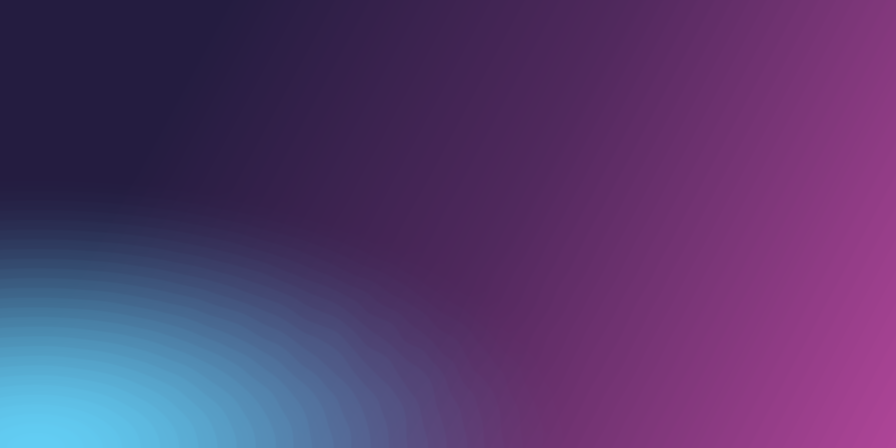
This background is drawn by a Shadertoy shader. Its source:

```glsl
// A dusky backdrop: a slanted ramp from indigo to magenta, with a wide
// cyan glow in the lower left corner. Both are cut into faint soft-edged
// bands, whose outlines gradient noise roughens where the two fields meet.

// Colours
const vec3 INDIGO  = vec3(0.140, 0.110, 0.250);
const vec3 PLUM    = vec3(0.315, 0.160, 0.365);
const vec3 MAGENTA = vec3(0.685, 0.270, 0.595);
const vec3 CYAN    = vec3(0.385, 0.805, 0.955);

// Ramp, in canvas heights
const float RAMP_SLANT = 0.54;
const float RAMP_START = 0.50;
const float RAMP_MID   = 1.40;
const float RAMP_END   = 2.54;

// Glow, in canvas heights
const vec2  GLOW_CENTER  = vec2(0.08, 0.0);
const vec2  GLOW_RADIUS  = vec2(1.28, 0.65);
const float GLOW_FALLOFF = 0.95;

// Banding and rough edges
const float RAMP_BANDS  = 26.0;
const float GLOW_BANDS  = 30.0;
const float BAND_DEPTH  = 0.6;
const float NOISE_SCALE = 14.0;
const float NOISE_WARP  = 0.03;
const vec2  ROUGH_CENTER = vec2(0.95, 0.22);
const vec2  ROUGH_RADIUS = vec2(0.55, 0.30);

vec2 hashGradient(vec2 cell) {
    vec2 p = fract(cell * vec2(0.1031, 0.1137));
    p += dot(p, p.yx + 19.19);
    float angle = 6.28318 * fract((p.x + p.y) * p.x * 7.13);
    return vec2(cos(angle), sin(angle));
}

float gradientNoise(vec2 p) {
    vec2 cell = floor(p);
    vec2 f = fract(p);
    vec2 w = f * f * f * (f * (f * 6.0 - 15.0) + 10.0);
    float a = dot(hashGradient(cell), f);
    float b = dot(hashGradient(cell + vec2(1, 0)), f - vec2(1, 0));
    float c = dot(hashGradient(cell + vec2(0, 1)), f - vec2(0, 1));
    float d = dot(hashGradient(cell + vec2(1, 1)), f - vec2(1, 1));
    return mix(mix(a, b, w.x), mix(c, d, w.x), w.y);
}

// Partly quantise a value, with antialiased steps
float softBands(float value, float count) {
    float v = value * count;
    float edge = clamp(fwidth(v), 0.02, 0.5);
    float stepped = floor(v) + smoothstep(0.5 - edge, 0.5 + edge, fract(v));
    return mix(v, stepped, BAND_DEPTH) / count;
}

void mainImage(out vec4 fragColor, in vec2 fragCoord) {
    vec2 p = fragCoord / iResolution.y;

    // Rough patch where the glow fades into the ramp
    float rough = exp(-2.0 * length((p - ROUGH_CENTER) / ROUGH_RADIUS));
    float warp = NOISE_WARP * rough * gradientNoise(p * NOISE_SCALE);

    // Slanted background ramp
    float ramp = p.x + RAMP_SLANT * (1.0 - p.y) + warp;
    ramp = softBands(ramp, RAMP_BANDS);
    vec3 color = mix(INDIGO, PLUM, smoothstep(0.0, 1.0,
        0.15 + 0.7 * clamp((ramp - RAMP_START) / (RAMP_MID - RAMP_START), 0.0, 1.0)));
    float low = clamp((ramp - RAMP_START) / (RAMP_MID - RAMP_START), 0.0, 1.0);
    float high = clamp((ramp - RAMP_MID) / (RAMP_END - RAMP_MID), 0.0, 1.0);
    color = mix(mix(INDIGO, PLUM, low), MAGENTA, high);

    // Elliptical corner glow
    float radius = length((p - GLOW_CENTER) / GLOW_RADIUS) + warp;
    float glow = 1.0 - smoothstep(0.0, GLOW_FALLOFF, softBands(radius, GLOW_BANDS));
    color = mix(color, CYAN, glow);

    fragColor = vec4(color, 1.0);
}
```
